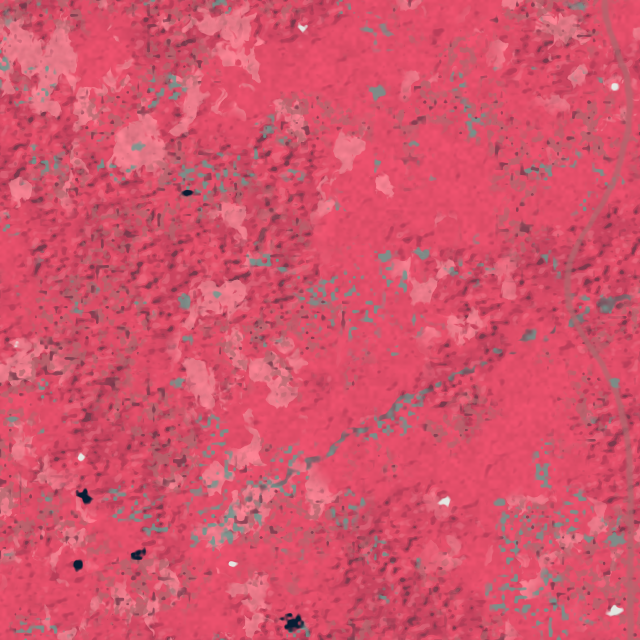
Write a Shadertoy shader that draws this texture.

```glsl
#define BASE vec3(0.895, 0.305, 0.415)
#define SHADOW vec3(0.72, 0.235, 0.345)
#define CREVICE vec3(0.48, 0.22, 0.30)
#define PALE vec3(0.96, 0.52, 0.58)
#define ROSE_GREY vec3(0.70, 0.40, 0.43)
#define TEAL vec3(0.42, 0.60, 0.56)
#define NAVY vec3(0.04, 0.11, 0.20)
#define WHITE vec3(0.90, 0.96, 0.93)
#define GRAIN 70.0
#define RELIEF_STEP vec2(0.32, -0.45)

float hash(vec2 p) {
    vec3 q = fract(p.xyx * vec3(0.1031, 0.1030, 0.0973));
    q += dot(q, q.yzx + 33.33);
    return fract((q.x + q.y) * q.z);
}

float noise(vec2 p) {
    vec2 i = floor(p), f = fract(p);
    f = f * f * (3.0 - 2.0 * f);
    float low = mix(hash(i), hash(i + vec2(1, 0)), f.x);
    float high = mix(hash(i + vec2(0, 1)), hash(i + vec2(1, 1)), f.x);
    return mix(low, high, f.y);
}

float fbm(vec2 p, int octaves) {
    float sum = 0.0, weight = 0.5, total = 0.0;
    for (int i = 0; i < octaves; i++) {
        sum += weight * noise(p);
        total += weight;
        weight *= 0.55;
        p = mat2(1.6, 1.2, -1.2, 1.6) * p + 17.3;
    }
    return sum / total;
}

// Sparse ragged spots, one candidate per grid cell
float spots(vec2 uv, float grid, float share, float radius, float seed) {
    vec2 cell = floor(uv * grid);
    vec2 key = cell + seed;
    vec2 jitter = vec2(hash(key + 5.1), hash(key + 9.7));
    vec2 offset = uv - (cell + 0.3 + 0.4 * jitter) / grid;
    float size = radius * mix(0.6, 1.2, hash(key + 2.3));
    float d = length(offset * vec2(0.9, 1.1)) + (noise(uv * 150.0) - 0.5) * size * 1.3;
    return step(hash(key), share) * (1.0 - smoothstep(0.5 * size, 1.2 * size, d));
}

// Rough ground: short shaded ridges between smooth clearings
vec3 ground(vec2 uv, float rough) {
    vec2 p = mat2(0.85, -0.30, 0.45, 1.10) * uv * GRAIN;
    float slope = fbm(p, 2) - fbm(p + RELIEF_STEP, 2);
    float shade = slope * mix(0.22, 0.85, rough);
    float mottle = fbm(uv * 34.0 + 6.0, 3) - 0.5;
    vec3 col = BASE * (1.0 + 0.08 * mottle + 0.09 * (noise(uv * 150.0) - 0.5));
    col = mix(col, SHADOW, rough * smoothstep(-0.14, 0.16, mottle) * 0.62);
    col = mix(col, SHADOW, 0.9 * smoothstep(0.03, 0.15, shade));
    col = mix(col, CREVICE, 0.9 * smoothstep(0.17, 0.30, shade));
    return mix(col, PALE, 0.38 * smoothstep(0.07, 0.24, -shade));
}

void mainImage(out vec4 fragColor, in vec2 fragCoord) {
    vec2 uv = fragCoord / iResolution.y;
    vec2 warp = vec2(fbm(uv * 35.0, 3), fbm(uv * 35.0 + 31.0, 3)) - 0.5;
    vec2 bent = uv + 0.03 * warp;

    float rough = smoothstep(0.36, 0.60, fbm(bent * 7.0 + 3.0, 4));
    vec3 col = ground(uv, rough);

    // Bare pale patches gathered in loose clusters
    float cluster = smoothstep(0.45, 0.62, fbm(bent * 5.5 + 12.0, 3));
    float bare = fbm(bent * vec2(30.0, 24.0) + 50.0, 4) + 0.10 * cluster;
    float patchMask = smoothstep(0.65, 0.73, bare) * cluster;
    vec3 pale = PALE * (0.88 + 0.2 * fbm(uv * 90.0, 2));
    col = mix(col, pale, 0.85 * patchMask);

    // Greyish and teal flecks around the clusters
    float fringe = smoothstep(0.50, 0.66, fbm(bent * 11.0 + 71.0, 4) + 0.06 * cluster);
    float fleck = fbm(uv * 115.0 + 20.0, 2);
    col = mix(col, ROSE_GREY, 0.75 * fringe * smoothstep(0.46, 0.68, fleck));
    float tealZone = smoothstep(0.62, 0.72, fbm(bent * 15.0 + 90.0, 3) + 0.04 * fringe);
    float tealFleck = smoothstep(0.52, 0.85, noise(uv * 150.0 + 8.0));
    col = mix(col, TEAL, 0.85 * tealZone * tealFleck);
    float pit = noise(uv * 125.0 + 63.0);
    col = mix(col, CREVICE, 0.8 * max(fringe, 0.4 * rough) * smoothstep(0.76, 0.94, pit));

    // Broken diagonal row of teal flecks
    float along = uv.x - 0.37;
    float row = abs(uv.y - 0.2 - 0.72 * along + 0.29 * along * along + 0.04 * warp.y);
    float rowMask = (1.0 - smoothstep(0.003, 0.009, row)) * smoothstep(-0.03, 0.02, along);
    float gaps = smoothstep(0.30, 0.60, noise(uv * 95.0 + 4.0));
    col = mix(col, mix(TEAL, CREVICE, 0.8 * noise(uv * 110.0)), 0.85 * rowMask * gaps);

    // Thin winding track
    float bend = (uv.y - 0.555) / 0.14;
    float track = 0.985 - 0.1 * exp(-bend * bend) - 0.04 * smoothstep(0.84, 1.0, uv.y);
    float trackDist = abs(uv.x - track + 0.006 * warp.x);
    col = mix(col, ROSE_GREY, 0.75 * (1.0 - smoothstep(0.002, 0.008, trackDist)));

    // Rare dark pools and bright spots
    col = mix(col, NAVY, spots(uv, 12.0, 0.06, 0.011, 7.0));
    col = mix(col, TEAL, 0.8 * spots(uv, 16.0, 0.06, 0.010, 60.0));
    col = mix(col, WHITE, 0.9 * spots(uv, 12.0, 0.05, 0.008, 33.0));

    fragColor = vec4(clamp(col, 0.0, 1.0), 1.0);
}
```
